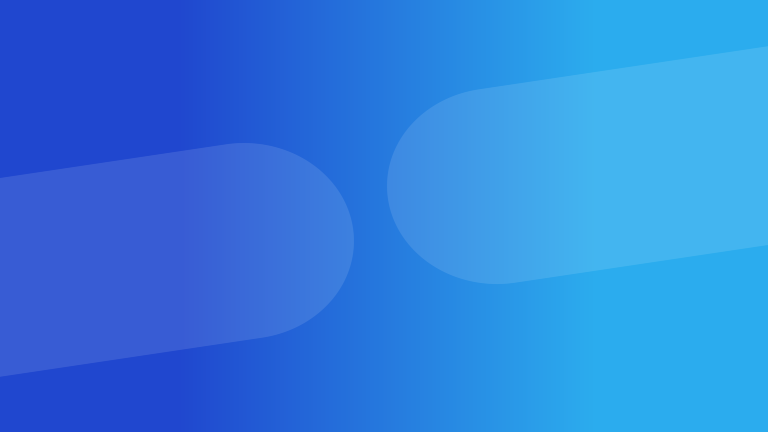
Reproduce this background procedurally as a WebGL 1 fragment shader.

```glsl
precision highp float;
// Two pale, slanted, rounded bands enter from opposite sides over a
// horizontal blue gradient. Each band is a half-infinite capsule, measured
// in a space where its elliptical cap becomes a unit circle.

uniform vec2 u_resolution;

// Signed distance to a unit-radius band starting at the origin along direction
float bandDistance(vec2 p, vec2 direction) {
  return length(p - direction * max(dot(p, direction), 0.0)) - 1.0;
}

// Smooth coverage of a band whose cap is centred at capCentre
float bandMask(vec2 uv, vec2 capCentre, float side) {
  vec2 capRadius = vec2(0.1432, 0.2269);
  vec2 direction = normalize(vec2(1.0, 0.265) / capRadius) * side;
  float pixel = 1.0 / (capRadius.y * u_resolution.y);
  float d = bandDistance((uv - capCentre) / capRadius, direction);
  return 1.0 - smoothstep(-0.6 * pixel, 0.6 * pixel, d);
}

void main() {
  vec2 uv = gl_FragCoord.xy / u_resolution;

  // Flat at both ends, linear blend between
  vec3 deepBlue = vec3(0.125, 0.28, 0.81);
  vec3 skyBlue = vec3(0.17, 0.675, 0.932);
  float blend = clamp((uv.x - 0.235) / 0.54, 0.0, 1.0);
  vec3 color = mix(deepBlue, skyBlue, blend);

  // Translucent white bands, left then right
  float bands = bandMask(uv, vec2(0.3177, 0.4421), -1.0)
              + bandMask(uv, vec2(0.6471, 0.5694), 1.0);
  color = mix(color, vec3(1.0), 0.11 * bands);

  gl_FragColor = vec4(color, 1.0);
}
```
